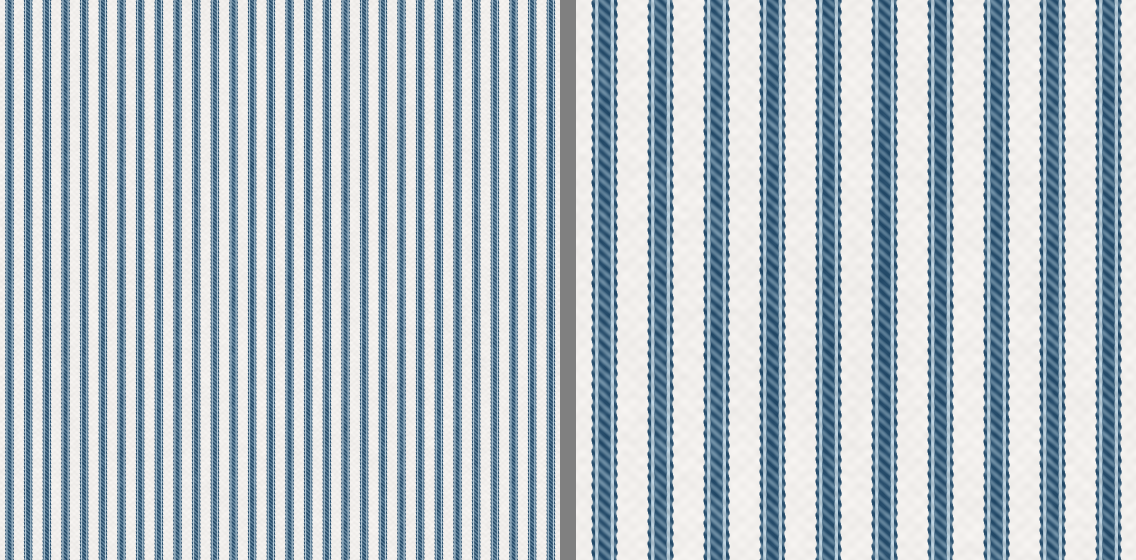
Left: the whole. Right: its middle third, enlarged.
Write a Shadertoy shader that draws this pattern.

```glsl
// Woven ticking cloth: thirty vertical blue stripes on off-white cotton.
// Each stripe is a twill core, two pale gaps and two stitched edge lines,
// built from the distance to the nearest stripe centre plus thread noise.

const float STRIPES     = 30.0;   // repeats across the canvas
const float CENTRE      = 0.51;   // stripe centre within its repeat
const float CORE_HALF   = 0.112;  // half widths, in repeats
const float GAP_HALF    = 0.168;
const float EDGE_HALF   = 0.222;
const float TWILL_ROWS  = 150.0;  // diagonal ribs down the canvas
const float TWILL_SLOPE = 0.9;
const float THREADS     = 200.0;  // plain weave threads per side
const float WOBBLE      = 0.012;  // raggedness of the edge lines

const vec3 COTTON = vec3(0.945, 0.935, 0.925);
const vec3 NAVY   = vec3(0.14, 0.29, 0.41);
const vec3 STEEL  = vec3(0.50, 0.62, 0.70);
const vec3 PALE   = vec3(0.71, 0.79, 0.84);
const float TAU   = 6.2831853;

float hash(vec2 p) {
    return fract(sin(dot(p, vec2(127.1, 311.7))) * 43758.5453);
}

float noise(vec2 p) {
    vec2 cell = floor(p), f = fract(p);
    f = f * f * (3.0 - 2.0 * f);
    float low  = mix(hash(cell), hash(cell + vec2(1, 0)), f.x);
    float high = mix(hash(cell + vec2(0, 1)), hash(cell + vec2(1, 1)), f.x);
    return mix(low, high, f.y);
}

// Pixel coverage of a band around the stripe centre
float band(float dist, float halfWidth, float pixel) {
    return clamp((halfWidth - dist) / pixel + 0.5, 0.0, 1.0);
}

// Contrast left in a wave of the given frequency at this pixel size
float waveFade(float frequency, float pixel) {
    return 1.0 - smoothstep(0.35, 0.6, frequency * pixel);
}

// Plain weave: alternating raised threads with slight unevenness
float weave(vec2 uv, float pixel) {
    vec2 wave = sin(uv * THREADS * TAU * 0.5);
    float grain = noise(uv * THREADS * vec2(0.7, 1.3)) - 0.5;
    return wave.x * wave.y * 0.014 * waveFade(THREADS * 0.5, pixel) + grain * 0.025;
}

void mainImage(out vec4 fragColor, in vec2 fragCoord) {
    vec2 uv = fragCoord / iResolution.y;
    float pixel = 1.0 / iResolution.y;
    float stripePixel = STRIPES * pixel;

    // Signed distance from the stripe centre, in repeats
    float stripeId = floor(uv.x * STRIPES);
    float offset = fract(uv.x * STRIPES) - CENTRE;
    float variation = hash(vec2(stripeId, 7.0));

    // Diagonal ribs, slightly shifted from stripe to stripe
    float phase = TWILL_ROWS * (uv.y + offset / STRIPES * TWILL_SLOPE) + variation;
    float rib = sin(phase * TAU) * waveFade(TWILL_ROWS, pixel);
    float yarn = noise(vec2(uv.x * 260.0, uv.y * TWILL_ROWS)) - 0.5;

    // Nested bands, the outer one ragged along the stitches
    float dist = abs(offset);
    float core = band(dist, CORE_HALF + rib * WOBBLE * 0.5, stripePixel);
    float gap  = band(dist, GAP_HALF, stripePixel);
    float edge = band(dist, EDGE_HALF + rib * WOBBLE, stripePixel);

    // Yarn colours
    float coreLight = clamp(0.34 + 0.36 * rib + 0.25 * yarn + 0.12 * (variation - 0.5), 0.0, 1.0);
    float edgeLight = clamp(0.32 - 0.32 * rib + 0.2 * yarn, 0.0, 1.0);
    vec3 color = mix(COTTON, mix(NAVY, STEEL, edgeLight), edge);
    color = mix(color, PALE + 0.05 * rib, gap);
    color = mix(color, mix(NAVY, STEEL, coreLight), core);

    // Cloth surface
    color += weave(uv, pixel) + 0.008 * (noise(uv * 18.0) - 0.5);
    fragColor = vec4(clamp(color, 0.0, 1.0), 1.0);
}
```
